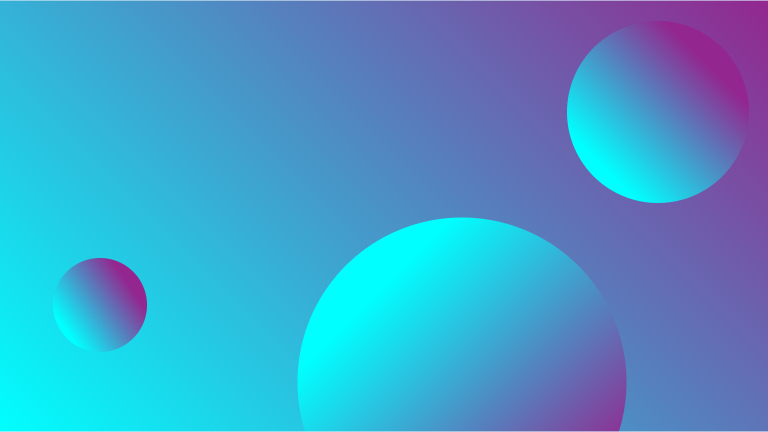
A WebGL 1 fragment shader for this background:

```glsl
precision highp float;
// Three flat discs float over a diagonal cyan-to-purple backdrop.
// Backdrop and discs share one linear colour ramp; each disc runs it along
// its own axis. Lengths are in canvas heights, origin at the lower left.

uniform vec2 u_resolution;

#define CYAN vec3(0.0, 1.0, 1.0)
#define PURPLE vec3(0.576, 0.153, 0.561)
#define RIM_COLOR vec3(0.85, 0.92, 0.96)
#define RIM_WIDTH 0.0014
// Discs: centre x, centre y, radius
#define LARGE_DISC vec3(1.0694, 0.1157, 0.3808)
#define UPPER_DISC vec3(1.5231, 0.7407, 0.2106)
#define SMALL_DISC vec3(0.2315, 0.2940, 0.1088)
// Ramps: axis angle in degrees, start and end along it in disc radii
#define LARGE_RAMP vec3(-45.0, -0.75, 1.0)
#define UPPER_RAMP vec3(45.0, -0.85, 0.75)
#define SMALL_RAMP vec3(35.0, -0.90, 0.75)

vec3 rampColor(float t) {
    return mix(CYAN, PURPLE, clamp(t, 0.0, 1.0));
}

// Lays one smooth-edged gradient disc over the base colour
vec3 paintDisc(vec3 base, vec2 p, vec3 disc, vec3 ramp, float pixel) {
    vec2 offset = p - disc.xy;
    float angle = radians(ramp.x);
    float along = dot(offset, vec2(cos(angle), sin(angle))) / disc.z;
    vec3 fill = rampColor((along - ramp.y) / (ramp.z - ramp.y));
    float coverage = clamp(0.5 - (length(offset) - disc.z) / pixel, 0.0, 1.0);
    return mix(base, fill, coverage);
}

void main() {
    float pixel = 1.0 / u_resolution.y;
    vec2 p = gl_FragCoord.xy * pixel;
    float aspect = u_resolution.x * pixel;

    // Backdrop: 45 degree ramp from corner to corner
    vec3 color = rampColor((p.x + p.y) / (aspect + 1.0));

    // Discs
    color = paintDisc(color, p, LARGE_DISC, LARGE_RAMP, pixel);
    color = paintDisc(color, p, UPPER_DISC, UPPER_RAMP, pixel);
    color = paintDisc(color, p, SMALL_DISC, SMALL_RAMP, pixel);

    // Hairline pale rim along the top and bottom
    float edgeDistance = min(p.y, 1.0 - p.y);
    float rim = clamp((RIM_WIDTH - edgeDistance) / pixel + 0.5, 0.0, 1.0);
    color = mix(color, RIM_COLOR, rim);

    gl_FragColor = vec4(color, 1.0);
}
```
